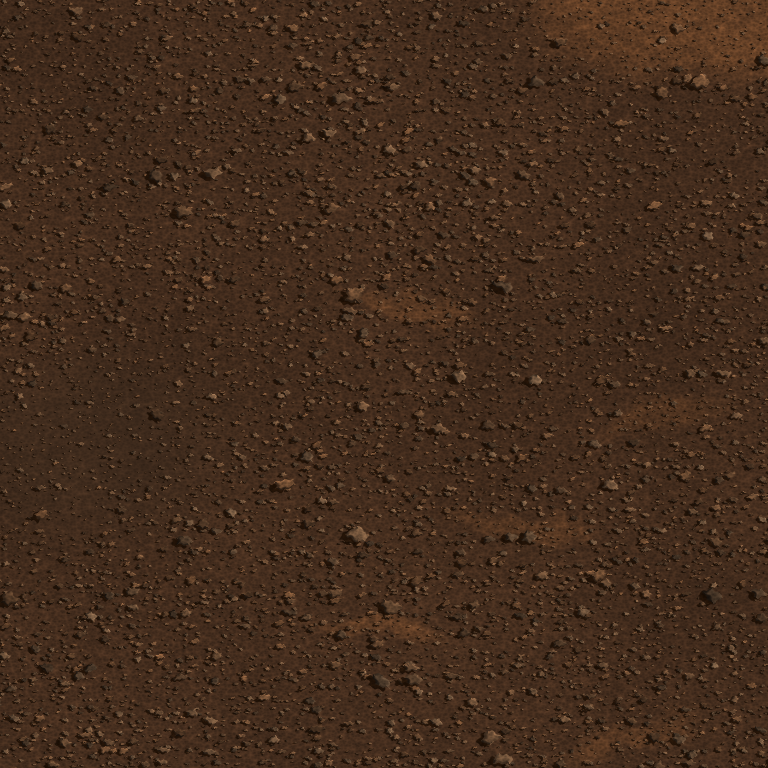
Write a Shadertoy shader that draws this texture.

```glsl
// Draws brown desert ground strewn with small angular stones and low sandy drifts.

#define SOIL vec3(0.270, 0.178, 0.117)
#define SAND vec3(0.385, 0.245, 0.145)
#define DUST vec3(0.258, 0.180, 0.122)
#define SHADE vec3(0.105, 0.052, 0.010)
#define GREY_STONE vec3(0.385, 0.295, 0.215)
#define RUST_STONE vec3(0.395, 0.268, 0.172)
#define LIGHT_DIR vec2(0.76, 0.65)
#define FLATTEN 1.35
#define SOFTNESS 0.0005
#define GRAIN 0.30

vec3 hash3(vec2 p) {
    vec3 q = fract(p.xyx * vec3(0.1031, 0.1030, 0.0973));
    q += dot(q, q.yxz + 33.33);
    return fract((q.xxy + q.yzz) * q.zyx);
}

// Distance to the nearest scattered point, about 0 to 1
float cellular(vec2 p) {
    vec2 id = floor(p);
    float nearest = 2.0;
    for (int y = -1; y <= 1; y++)
    for (int x = -1; x <= 1; x++) {
        vec2 cell = id + vec2(x, y);
        vec2 toPoint = cell + hash3(cell).xy - p;
        nearest = min(nearest, dot(toPoint, toPoint));
    }
    return sqrt(nearest);
}

// Layered, rotated sines for broad smooth variation
float waves(vec2 p) {
    float sum = 0.0, amp = 0.5;
    for (int i = 0; i < 5; i++) {
        sum += amp * sin(p.x + 1.7 * sin(p.y)) * cos(p.y + 0.6 * p.x);
        p = mat2(1.5, 1.1, -1.1, 1.5) * p + 2.3;
        amp *= 0.58;
    }
    return sum;
}

// Irregular six-sided stone: x = signed distance, y = light on the nearest facet
vec2 facetedStone(vec2 q, float radius, vec2 seed) {
    vec2 result = vec2(-10.0, 0.0);
    for (int i = 0; i < 6; i++) {
        vec3 rnd = hash3(seed + float(i) * 17.3);
        float angle = 1.0472 * (float(i) + 0.8 * rnd.x);
        vec2 normal = vec2(cos(angle), sin(angle));
        float side = dot(q, normal) - radius * mix(0.5, 1.0, rnd.y);
        if (side > result.x) result = vec2(side, dot(normal, LIGHT_DIR));
    }
    return result;
}

// One size class of stones, with their shadows, laid over the ground
vec3 addStones(vec3 ground, vec2 uv, float cells, float density, float sizeScale) {
    vec2 p = uv * vec2(1.0, FLATTEN) * cells;
    vec2 id = floor(p);
    float soft = (SOFTNESS + 0.4 / iResolution.y) * cells;
    float shadow = 0.0, cover = 0.0;
    vec3 stoneColor = ground;
    for (int y = -1; y <= 1; y++)
    for (int x = -1; x <= 1; x++) {
        vec2 cell = id + vec2(x, y);
        vec2 seed = cell + cells * 3.7;
        vec3 place = hash3(seed);
        if (place.z > density) continue;
        vec3 kind = hash3(seed + 71.9);
        float radius = mix(0.20, 0.50, kind.x * kind.x) * sizeScale;
        float tilt = (kind.y - 0.5) * 1.5;
        mat2 turn = mat2(cos(tilt), -sin(tilt), sin(tilt), cos(tilt));
        vec2 stretch = vec2(0.95, mix(0.9, 1.6, kind.z));
        vec2 q = p - cell - mix(vec2(0.2), vec2(0.8), place.xy);
        // Ragged outline
        q += 0.10 * radius * sin(q.yx * 11.0 / radius * vec2(0.6, 0.8) + kind.xy * 6.0);

        vec2 shadowOffset = radius * vec2(0.48, 0.30);
        float shadowDist = facetedStone(turn * (q + shadowOffset) * stretch, radius, seed).x;
        shadow = max(shadow, 1.0 - smoothstep(-soft, soft * 1.5, shadowDist));

        vec2 stone = facetedStone(turn * q * stretch, radius, seed);
        float mask = 1.0 - smoothstep(-soft, soft, stone.x);
        if (mask > cover) {
            float top = smoothstep(0.1, 0.4, -stone.x / radius);
            float light = mix(0.78 + 0.45 * stone.y, 0.96, top);
            float tone = mix(0.68, 1.28, fract(place.z * 91.7 + kind.x));
            stoneColor = mix(GREY_STONE, RUST_STONE, kind.y) * light * tone;
            cover = mask;
        }
    }
    ground = mix(ground, SHADE, shadow * 0.85);
    return mix(ground, stoneColor, cover);
}

// Sandy drifts: one wide bank in the upper right and small lenses below it
float sandCover(vec2 uv) {
    vec2 p = uv + 0.022 * vec2(waves(uv * 17.0), waves(uv * 23.0 + 5.0));
    float sand = 1.0 - smoothstep(0.65, 1.1, length((p - vec2(0.91, 1.0)) / vec2(0.25, 0.12)));
    for (int i = 0; i < 5; i++) {
        float k = float(i);
        vec2 center = vec2(0.5 + 0.5 * fract(0.08 + 0.64 * k), 0.60 - 0.14 * k);
        vec2 q = p - center;
        q.y += q.x * 0.25 * cos(k * 2.5);
        float lens = length(q / vec2(0.11, 0.021));
        sand = max(sand, 0.75 * (1.0 - smoothstep(0.35, 1.1, lens)));
    }
    return sand;
}

void mainImage(out vec4 fragColor, in vec2 fragCoord) {
    vec2 uv = fragCoord / iResolution.y;
    // Soil, dust and sand
    float broad = waves(uv * 6.0);
    float sand = sandCover(uv);
    float dust = 1.0 - smoothstep(0.2, 1.3, length((uv - vec2(0.12, 0.42)) / vec2(0.20, 0.13)) + 0.3 * broad);
    float grain = cellular(uv * vec2(120.0, 165.0)) + cellular(uv * vec2(230.0, 300.0) + 9.0) - 0.95;
    float clumps = waves(uv * vec2(70.0, 100.0));
    vec3 color = mix(SOIL, DUST, dust * 0.6);
    color = mix(color, SAND, sand * clamp(0.75 + 0.25 * broad + 0.3 * clumps, 0.0, 1.0));
    color *= 1.0 + 0.10 * broad + 0.08 * clumps;
    // Stones from grit to cobbles, sparser on dust and sand
    float sizeScale = (1.0 - 0.35 * dust) * (1.0 - 0.4 * sand) * (1.0 + 0.15 * broad);
    color = addStones(color, uv, 130.0, 0.26, sizeScale);
    color = addStones(color, uv, 80.0, 0.36, sizeScale);
    color = addStones(color, uv, 54.0, 0.36, sizeScale);
    color = addStones(color, uv, 31.0, 0.09, sizeScale);
    // Fine grain over everything
    color *= 1.0 + GRAIN * grain * (1.0 - 0.3 * dust);
    fragColor = vec4(color, 1.0);
}
```
